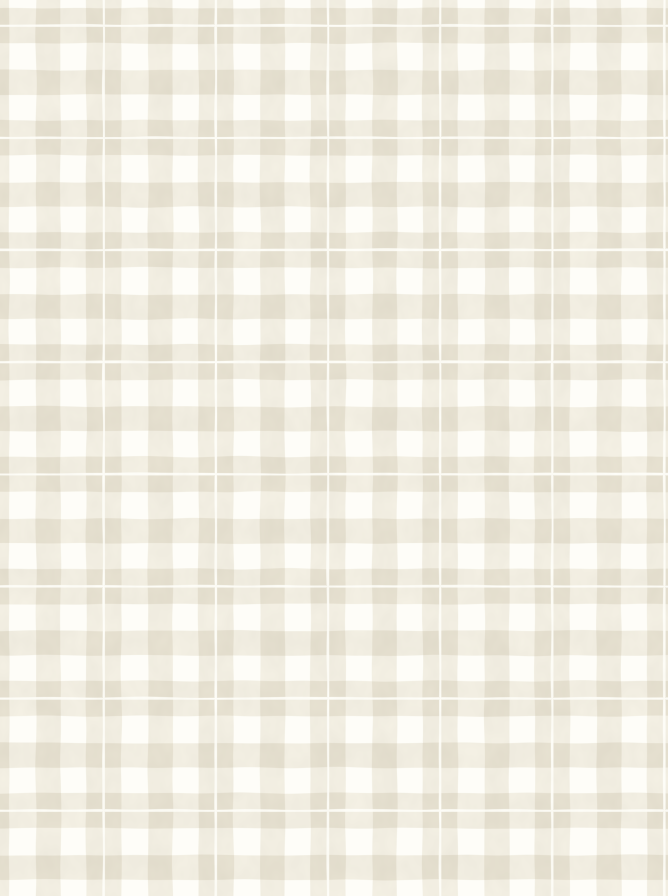
A WebGL 1 fragment shader for this pattern:

```glsl
precision highp float;
// Soft cream gingham plaid with fine white lines and slightly hand-painted edges.

uniform vec2 u_resolution;

#define REPEATS_DOWN 7.99           // repeats over the canvas height
#define LINE_OFFSET vec2(0.925, 0.229) // first white lines, from the top left
#define WIDE_HALF 0.157             // half width of the band split by a line
#define NARROW_CENTRE 0.506         // centre of the plain band
#define NARROW_HALF 0.110           // half width of the plain band
#define LINE_HALF 0.0105            // half width of the white line
#define WOBBLE 0.014                // unevenness of the band edges
#define WASH 0.016                  // unevenness of the paint tone
#define PAPER vec3(0.995, 0.993, 0.972)
#define SINGLE_TONE vec3(0.945, 0.930, 0.882)
#define DOUBLE_TONE vec3(0.894, 0.872, 0.808)

vec2 hashGradient(vec2 cell) {
  vec2 q = fract(cell * vec2(0.1031, 0.1137));
  q += dot(q, q.yx + 33.33);
  float angle = 6.2832 * fract((q.x + q.y) * q.x * 7.13);
  return vec2(cos(angle), sin(angle));
}

float gradientNoise(vec2 p) {
  vec2 i = floor(p);
  vec2 f = p - i;
  vec2 u = f * f * f * (f * (f * 6.0 - 15.0) + 10.0);
  float a = dot(hashGradient(i), f);
  float b = dot(hashGradient(i + vec2(1.0, 0.0)), f - vec2(1.0, 0.0));
  float c = dot(hashGradient(i + vec2(0.0, 1.0)), f - vec2(0.0, 1.0));
  float d = dot(hashGradient(i + vec2(1.0, 1.0)), f - vec2(1.0, 1.0));
  return mix(mix(a, b, u.x), mix(c, d, u.x), u.y);
}

// Distance to the nearest repeat of a stripe centre, in repeats.
float stripeDistance(float x, float centre) {
  return abs(fract(x - centre + 0.5) - 0.5);
}

// Antialiased inside of a stripe.
float stripe(float distance, float halfWidth, float blur) {
  return 1.0 - smoothstep(-blur, blur, distance - halfWidth);
}

// Coverage of the two bands of one direction.
float bands(float x, float blur) {
  float wide = stripe(stripeDistance(x, 0.0), WIDE_HALF, blur);
  float narrow = stripe(stripeDistance(x, NARROW_CENTRE), NARROW_HALF, blur);
  return max(wide, narrow);
}

void main() {
  // Plaid coordinates, counted from the top left in whole repeats.
  vec2 p = vec2(gl_FragCoord.x, u_resolution.y - gl_FragCoord.y);
  p = p * REPEATS_DOWN / u_resolution.y - LINE_OFFSET;
  float blur = 0.75 * REPEATS_DOWN / u_resolution.y;

  // Edges waver mostly along their own length.
  vec2 waver = vec2(gradientNoise(p * vec2(4.0, 2.3) + 17.3),
                    gradientNoise(p * vec2(2.3, 4.0) + 51.7));
  vec2 q = p + WOBBLE * waver;

  // Overlapping washes of the two directions.
  float across = bands(q.x, blur);
  float down = bands(q.y, blur);
  float either = max(across, down);
  float both = across * down;
  vec3 color = mix(PAPER, SINGLE_TONE, either);
  color = mix(color, DOUBLE_TONE, both);

  // Faint brushed variation, only where there is paint.
  float wash = gradientNoise(p * 3.1 + 8.5)
             + 0.6 * gradientNoise(p * vec2(13.0, 9.0) + 29.1);
  color += WASH * wash * either;

  // White lines, lightly uneven in width and strength.
  vec2 lineP = p + 0.4 * WOBBLE * waver;
  vec2 lineHalf = LINE_HALF * (1.0 + 0.5 * waver);
  float line = max(stripe(stripeDistance(lineP.x, 0.0), lineHalf.x, blur),
                   stripe(stripeDistance(lineP.y, 0.0), lineHalf.y, blur));
  color = mix(color, PAPER, line * (0.92 + 0.15 * wash));

  gl_FragColor = vec4(clamp(color, 0.0, 1.0), 1.0);
}
```
